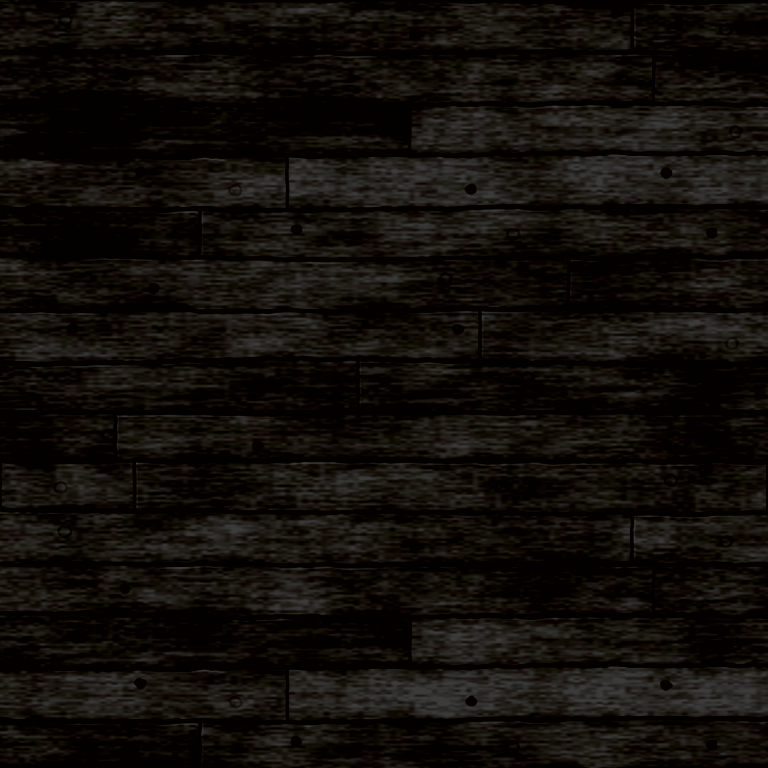
Write a WebGL 1 fragment shader that draws this texture.

```glsl
precision highp float;
// Dark weathered wooden planks: fifteen staggered rows, with the boards recurring every ten rows.
uniform vec2 u_resolution;

float hash(vec2 p) {
  return fract(sin(dot(p, vec2(127.1, 311.7))) * 43758.5453);
}

float noise(vec2 p) {
  vec2 i = floor(p), f = fract(p);
  f = f * f * (3.0 - 2.0 * f);
  return mix(mix(hash(i), hash(i + vec2(1, 0)), f.x),
             mix(hash(i + vec2(0, 1)), hash(i + vec2(1, 1)), f.x), f.y);
}

float fbm(vec2 p) {
  float sum = 0.0, amp = 0.5;
  for (int i = 0; i < 5; i++) {
    sum += amp * noise(p);
    p = p * 2.1 + 17.3;
    amp *= 0.5;
  }
  return sum;
}

// Joint position across the canvas, then the shade of the left and right boards
vec3 boards(float row) {
  return row < 0.5 ? vec3(0.823, 0.68, 0.55)
       : row < 1.5 ? vec3(0.851, 0.50, 0.36)
       : row < 2.5 ? vec3(0.534, 0.12, 0.78)
       : row < 3.5 ? vec3(0.374, 0.82, 0.92)
       : row < 4.5 ? vec3(0.260, 0.26, 0.60)
       : row < 5.5 ? vec3(0.740, 0.64, 0.32)
       : row < 6.5 ? vec3(0.625, 0.82, 0.72)
       : row < 7.5 ? vec3(0.466, 0.32, 0.34)
       : row < 8.5 ? vec3(0.150, 0.28, 0.50)
                   : vec3(0.175, 0.56, 0.62);
}

void main() {
  // One unit is one row height, with rows counted from the top
  vec2 uv = gl_FragCoord.xy / u_resolution;
  vec2 p = vec2(uv.x, 1.0 - uv.y) * 15.0 - vec2(0.0, 0.04);
  float px = 15.0 / u_resolution.y;

  // Slightly crooked seams between rows
  float seam = floor(p.y + 0.5);
  float seamId = mod(seam, 10.0);
  float wobble = 0.13 * (noise(vec2(p.x * 0.16, seamId * 7.3)) - 0.5)
               + 0.05 * (noise(vec2(p.x * 2.5, seamId * 3.7)) - 0.5);
  float above = p.y - seam - wobble;
  float row = mod(above > 0.0 ? seam : seam - 1.0, 10.0);

  // Butt joint and the board this point lies on
  vec3 board = boards(row);
  float side = p.x - board.x * 15.0 + 0.02 * (noise(vec2(p.y * 6.0, row)) - 0.5);
  float shade = side < 0.0 ? board.y : board.z;
  float jointDist = abs(side);
  if (row > 8.5) jointDist = min(jointDist, min(p.x, 15.0 - p.x));
  float seed = row * 13.7 + step(0.0, side) * 5.3;
  vec2 wood = vec2(p.x + seed, mod(p.y, 10.0));

  // Grain: fine flecks, long fibres, and wavy bands on the darker boards
  float fleck = noise(wood * vec2(9.0, 22.0));
  float fibre = noise(wood * vec2(1.7, 20.0) + 40.0);
  float wave = 1.6 * noise(wood * vec2(0.35, 1.0));
  float band = noise(vec2(wood.x * 0.3, wood.y * 8.0 + wave));
  float stain = fbm(p * vec2(0.5, 0.95) + 3.1);
  float patchy = fbm(p * vec2(1.3, 2.2) + 61.0);

  float tone = 0.138 * shade
             + 0.20 * (stain - 0.5) + 0.16 * (patchy - 0.5)
             + 0.13 * (fleck - 0.5) + 0.11 * (fibre - 0.5)
             + 0.13 * (1.0 - shade) * (band - 0.5);

  // Sparse dark nails and faint ringed knots
  float local = p.y - (above > 0.0 ? seam : seam - 1.0);
  for (int i = 0; i < 4; i++) {
    vec2 id = vec2(float(i) + 2.0, row * 3.0 + 1.0);
    float kind = hash(id);
    vec2 center = vec2((float(i) + 0.15 + 0.7 * hash(id + 31.0)) * 3.75,
                       0.3 + 0.4 * hash(id + 57.0));
    float d = length((vec2(p.x, local) - center) * vec2(0.9, 1.0));
    d += 0.03 * (noise(p * 14.0) - 0.5);
    float spot = 1.0 - smoothstep(0.09, 0.10 + px, d);
    float ring = 1.0 - smoothstep(0.012, 0.02 + px, abs(d - 0.1));
    if (kind > 0.75) tone *= 1.0 - 0.88 * spot;
    else if (kind > 0.4) tone -= 0.07 * ring * (0.4 + fleck);
  }

  // Grimy board edges with a thin worn highlight
  float seamDist = abs(above);
  float grime = 1.0 - smoothstep(0.04, 0.2, seamDist + 0.1 * (patchy - 0.5));
  tone -= 0.045 * grime;
  float lip = smoothstep(0.045, 0.065, above) * (1.0 - smoothstep(0.075, 0.075 + px, above));
  float jointLip = smoothstep(0.03, 0.05, side) * (1.0 - smoothstep(0.06, 0.06 + px, side));
  tone += (0.09 * lip + 0.05 * jointLip) * smoothstep(0.35, 0.7, noise(vec2(p.x * 0.8, seed)));

  // Black gaps
  float gap = smoothstep(0.035, 0.04 + px, seamDist + 0.02 * (fleck - 0.5));
  gap *= smoothstep(0.02, 0.025 + px, jointDist);
  tone = clamp(tone, 0.0, 0.23) * gap;

  // Brown and olive shadows fading to grey on the worn fibres
  float tint = noise(wood * vec2(4.0, 9.0) + 90.0);
  vec3 warmth = vec3(0.0, mix(0.005, 0.038, tint), 0.05);
  vec3 color = tone - warmth * (1.0 - smoothstep(0.06, 0.24, tone));
  color = max(color, vec3(0.008, 0.005, 0.0));
  gl_FragColor = vec4(color, 1.0);
}
```
